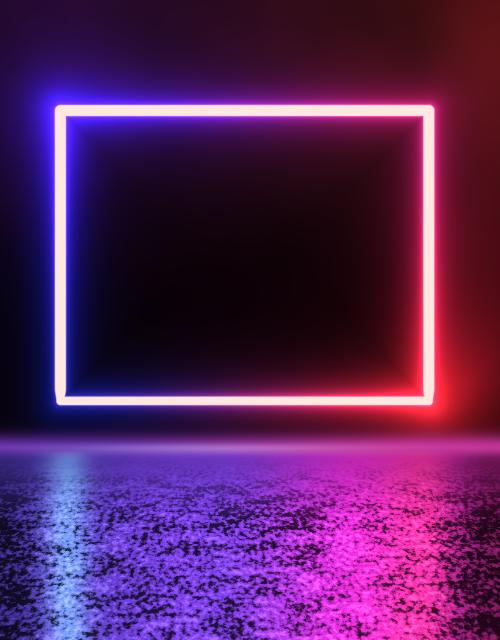
Give the GLSL for this background, as a WebGL 2 fragment shader.

```glsl
#version 300 es
precision highp float;
// A glowing neon frame on a dark wall above a wet, speckled floor.

#define FRAME_CENTER vec2(0.3822, 0.6003)
#define FRAME_HALF vec2(0.2878, 0.2270)
#define TUBE_HALF 0.0087
#define GLOW_REACH 0.027
#define HORIZON 0.296
#define GRAIN_SCALE vec2(105.0, 190.0)
#define RIPPLE_SCALE vec2(15.0, 62.0)
#define TUBE_COLOR vec3(1.0, 0.91, 0.88)

uniform vec2 u_resolution;
out vec4 fragColor;

vec2 hashGradient(vec2 cell) {
    vec3 h = fract(cell.xyx * vec3(0.1031, 0.1030, 0.0973));
    h += dot(h, h.yzx + 33.33);
    float angle = 6.2832 * fract((h.x + h.y) * h.z);
    return vec2(cos(angle), sin(angle));
}

float gradientNoise(vec2 p) {
    vec2 i = floor(p), f = fract(p);
    vec2 u = f * f * f * (f * (f * 6.0 - 15.0) + 10.0);
    vec2 e = vec2(1.0, 0.0);
    float low = mix(dot(hashGradient(i), f), dot(hashGradient(i + e), f - e), u.x);
    float high = mix(dot(hashGradient(i + e.yx), f - e.yx),
                     dot(hashGradient(i + 1.0), f - 1.0), u.x);
    return mix(low, high, u.y);
}

float fbm(vec2 p) {
    float sum = 0.0, amplitude = 0.6;
    for (int i = 0; i < 3; i++) {
        sum += amplitude * gradientNoise(p);
        p = p * 2.03 + 17.3;
        amplitude *= 0.5;
    }
    return sum;
}

float bump(float x, float center, float width) {
    float t = (x - center) / width;
    return exp(-t * t);
}

float boxDistance(vec2 p, vec2 halfSize) {
    vec2 d = abs(p) - halfSize;
    return length(max(d, 0.0)) + min(max(d.x, d.y), 0.0);
}

vec3 wallColor(vec2 p) {
    // Dim wall, warmer to the right and lighter toward the top
    vec3 top = mix(vec3(0.13, 0.03, 0.15), vec3(0.20, 0.05, 0.05), smoothstep(0.0, 0.75, p.x));
    vec3 color = mix(vec3(0.025, 0.0, 0.012), top, smoothstep(0.5, 0.95, p.y));
    color *= 1.0 + 0.35 * fbm(p * 5.0);
    color += vec3(0.30, 0.035, 0.05) * exp(-length((p - vec2(0.73, 0.40)) / vec2(0.11, 0.15)));
    color += vec3(0.13, 0.02, 0.03) * smoothstep(0.64, 0.78, p.x) * smoothstep(0.30, 0.45, p.y);

    // Frame light shifts from blue to magenta and red
    vec2 local = p - FRAME_CENTER;
    vec2 s = smoothstep(-FRAME_HALF, FRAME_HALF, local);
    vec3 lower = mix(vec3(0.02, 0.10, 0.58), vec3(0.88, 0.13, 0.24), s.x);
    vec3 upper = mix(vec3(0.16, 0.10, 1.0), vec3(0.58, 0.07, 0.38), s.x);
    vec3 tint = mix(lower, upper, s.y);
    float d = abs(boxDistance(local, FRAME_HALF));
    float gap = max(d - TUBE_HALF, 0.0);
    color += tint * (0.72 * exp(-gap / GLOW_REACH) + 0.14 * exp(-gap / 0.08));
    vec2 blueCorner = local - vec2(-FRAME_HALF.x, FRAME_HALF.y);
    color += vec3(0.10, 0.05, 0.45) * exp(-length(blueCorner) / 0.055);
    vec2 redCorner = local - vec2(FRAME_HALF.x, -FRAME_HALF.y);
    color += vec3(0.50, 0.10, 0.08) * exp(-length(redCorner) / 0.04);

    // Hot tube, thinner along the bottom edge
    float tube = mix(0.0064, TUBE_HALF, smoothstep(-FRAME_HALF.y, 0.02 - FRAME_HALF.y, local.y));
    color += mix(tint, vec3(0.8, 0.3, 0.6), 0.5) * 0.5 * exp(-max(d - tube, 0.0) / 0.004);
    float edge = max(0.0015, 0.8 / u_resolution.y);
    return mix(color, TUBE_COLOR, 1.0 - smoothstep(tube - edge, tube + edge, d));
}

vec3 floorColor(vec2 p) {
    float depth = max(HORIZON - p.y, 0.0);
    float nearness = smoothstep(0.0, 0.13, depth);

    // Broad reflected colour bands
    vec3 color = mix(vec3(0.32, 0.22, 0.72), vec3(0.49, 0.25, 0.91), smoothstep(0.05, 0.34, p.x));
    color = mix(color, vec3(0.90, 0.17, 0.85), smoothstep(0.33, 0.57, p.x));
    color = mix(color, vec3(0.98, 0.20, 0.58), 0.75 * bump(p.x, 0.66, 0.07));
    color = mix(color, vec3(0.66, 0.12, 0.50), smoothstep(0.66, 0.78, p.x));
    float column = bump(p.x, 0.105 + 0.012 * fbm(p * vec2(4.0, 35.0)), 0.034);
    color = mix(color, vec3(0.48, 0.66, 1.0), 0.85 * column);

    // Perspective grain and long horizontal ripples
    vec2 q = vec2(p.x - 0.39, depth) / (0.75 + depth);
    float grain = fbm(q * GRAIN_SCALE);
    float ripple = fbm(q * RIPPLE_SCALE + 31.0);
    float edges = 1.0 - smoothstep(0.0, 0.09, p.x) + smoothstep(0.65, 0.76, p.x);
    float patchDark = bump(p.x, 0.43, 0.13) * bump(p.y, 0.20, 0.035);
    float light = 0.27 + 1.3 * grain + 0.9 * ripple - 0.27 * edges - 0.22 * patchDark;
    light += 0.16 * column + 0.16 * bump(p.x, 0.58, 0.08);
    float shine = mix(0.82, mix(0.24, 1.06, smoothstep(-0.22, 0.42, light)), nearness);
    color *= shine * (1.0 - 0.22 * edges);
    return color + vec3(0.16, 0.15, 0.13) * nearness * smoothstep(0.45, 0.85, light);
}

void main() {
    vec2 p = gl_FragCoord.xy / u_resolution.y;
    p.x *= 0.78125 * u_resolution.y / u_resolution.x;
    float onWall = smoothstep(HORIZON - 0.006, HORIZON + 0.006, p.y);
    vec3 color = mix(floorColor(p), wallColor(p), onWall);

    // Hazy light where the floor meets the wall
    vec3 haze = mix(vec3(0.44, 0.20, 0.72), vec3(0.82, 0.22, 0.66), smoothstep(0.1, 0.65, p.x));
    float rise = p.y - HORIZON - 0.005;
    float spread = rise > 0.0 ? 0.020 : 0.012;
    color = mix(color, haze, 0.88 * bump(rise, 0.0, spread));
    color += vec3(0.13, 0.24, 0.17) * bump(rise, -0.002, 0.008) * bump(p.x, 0.32, 0.25);
    fragColor = vec4(clamp(color, 0.0, 1.0), 1.0);
}
```
